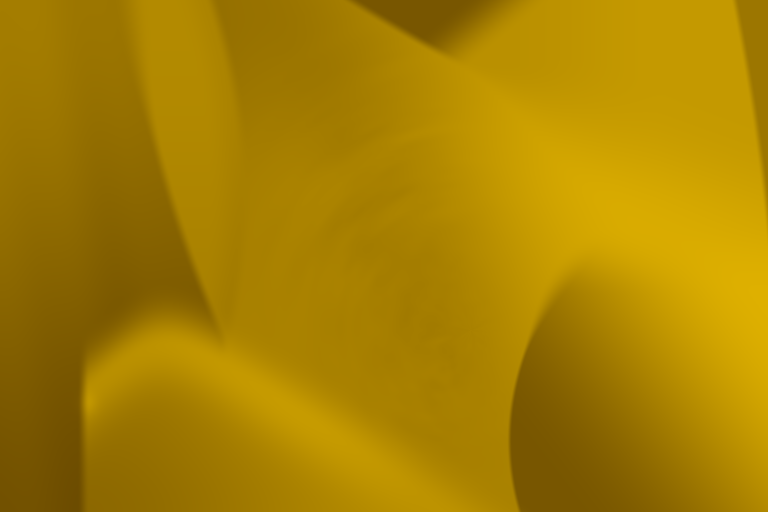
Write a WebGL 2 fragment shader that draws this background.

```glsl
#version 300 es
precision highp float;

uniform vec2 u_resolution;
out vec4 fragColor;

float hash(vec2 p) {
  vec3 q = fract(p.xyx * vec3(0.1031, 0.1030, 0.0973));
  q += dot(q, q.yzx + 33.33);
  return fract((q.x + q.y) * q.z);
}

float valueNoise(vec2 p) {
  vec2 cell = floor(p), f = fract(p);
  f = f * f * (3.0 - 2.0 * f);
  float low = mix(hash(cell), hash(cell + vec2(1, 0)), f.x);
  float high = mix(hash(cell + vec2(0, 1)), hash(cell + vec2(1, 1)), f.x);
  return mix(low, high, f.y);
}

float softEdge(float dist, float blur) {
  return smoothstep(-blur, blur, dist);
}

float glow(vec2 p, vec2 center, vec2 radius) {
  vec2 d = (p - center) / radius;
  return exp(-dot(d, d));
}

float parabola(float t, float a, float b, float c) {
  return a + t * (b + t * c);
}

// Fine curved veins, arranged around a pivot
float veins(vec2 p, vec2 pivot) {
  vec2 d = p - pivot;
  vec2 polar = vec2(length(d) * 30.0, atan(d.y, -d.x) * 3.0);
  return valueNoise(polar) + 0.5 * valueNoise(polar * 2.1 + 7.0) - 0.75;
}

float leftPetals(vec2 p, float depth, float stripRight) {
  float back = mix(0.455, 0.645, smoothstep(-0.05, 1.0, p.y));
  back -= 0.045 * smoothstep(0.0, 0.28, p.x);
  back += 0.02 * (valueNoise(vec2(p.x * 14.0 + p.y * 2.0, p.y * 1.5)) - 0.5);
  float stripLeft = parabola(depth, 0.254, 0.11, 0.25);
  float strip = 0.66 + 0.04 * smoothstep(0.35, 0.9, p.y);
  strip -= 0.03 * smoothstep(-0.07, 0.0, p.x - stripRight);
  float blur = mix(0.012, 0.035, smoothstep(0.7, 1.0, p.y));
  return mix(back, strip, softEdge(p.x - stripLeft, blur));
}

float centerPetal(vec2 p, float stripRight) {
  float slope = p.x + 0.5 * (p.y - 0.5);
  float tone = 0.665 + 0.185 * smoothstep(0.75, 1.28, slope);
  tone -= 0.065 * smoothstep(0.6, 0.98, p.y);
  tone -= 0.02 * exp(-max(p.x - stripRight, 0.0) / 0.06) * p.y;
  tone -= 0.025 * glow(p, vec2(0.84, 0.42), vec2(0.15, 0.25));
  float veined = glow(p, vec2(0.72, 0.62), vec2(0.16, 0.25));
  veined += 0.6 * glow(p, vec2(0.84, 0.22), vec2(0.13, 0.16));
  return tone + 0.035 * veined * veins(p, vec2(0.92, 0.355));
}

float upperPetal(vec2 p, float depth) {
  float fromGap = p.x - 0.996 + 1.2 * depth;
  return mix(0.47, 0.73, smoothstep(-0.09, 0.08, fromGap))
       + 0.04 * smoothstep(1.0, 1.3, p.x);
}

float shadedFold(vec2 p) {
  float across = dot(p - vec2(1.123, 0.492), vec2(0.795, 0.609));
  return mix(0.47, 0.87, smoothstep(-0.3, 0.25, across));
}

float lowerFold(vec2 p, float aboveRidge) {
  float body = mix(0.55, 0.70, smoothstep(0.16, 0.8, p.x));
  body += 0.03 * smoothstep(0.0, 0.2, p.y);
  float ridge = exp(-pow(aboveRidge / 0.085, 2.0));
  return body + mix(0.14, 0.04, smoothstep(0.3, 0.85, p.x)) * ridge;
}

vec3 goldTone(float level) {
  return vec3(level, level * 0.88 - 0.076, 0.0);
}

void main() {
  vec2 p = gl_FragCoord.xy / u_resolution * vec2(1.5, 1.0);
  float depth = 1.0 - p.y;

  // Left petals and the broad central petal
  float stripRight = parabola(depth, 0.414, 0.33, -0.43);
  float tone = leftPetals(p, depth, stripRight);
  tone = mix(tone, centerPetal(p, stripRight), softEdge(p.x - stripRight, 0.014));

  // Petal and dark gap behind the upper edge
  float rimDepth = parabola(p.x - 0.684, 0.0, 0.61, -0.15);
  float rimBlur = mix(0.012, 0.15, smoothstep(0.9, 1.2, p.x));
  tone = mix(tone, upperPetal(p, depth), softEdge(rimDepth - depth, rimBlur));

  // Shaded fold at lower right
  float foldEdge = 0.995 + 1.03 * pow(abs(depth - 0.86), 2.0);
  float foldBlur = mix(0.005, 0.035, smoothstep(0.3, 0.5, p.y));
  float foldMask = softEdge(p.x - foldEdge, foldBlur) * (1.0 - smoothstep(0.42, 0.56, p.y));
  tone = mix(tone, shadedFold(p), foldMask);

  // Blurred bright fold at lower left
  float along = p.x - 0.31;
  float aboveRidge = p.y - (0.393 + 0.15 * along - 0.85 * length(vec2(along, 0.08)));
  float lowerMask = (1.0 - smoothstep(0.0, 0.13, aboveRidge)) * softEdge(p.x - 0.163, 0.012);
  tone = mix(tone, lowerFold(p, aboveRidge), lowerMask);
  tone += 0.05 * glow(p, vec2(0.172, 0.212), vec2(0.018, 0.022));

  // Dark sliver at the right border
  float sliverEdge = parabola(depth, 1.435, 0.2, -0.11);
  tone = mix(tone, 0.61, softEdge(p.x - sliverEdge, 0.008));

  fragColor = vec4(goldTone(tone), 1.0);
}
```
